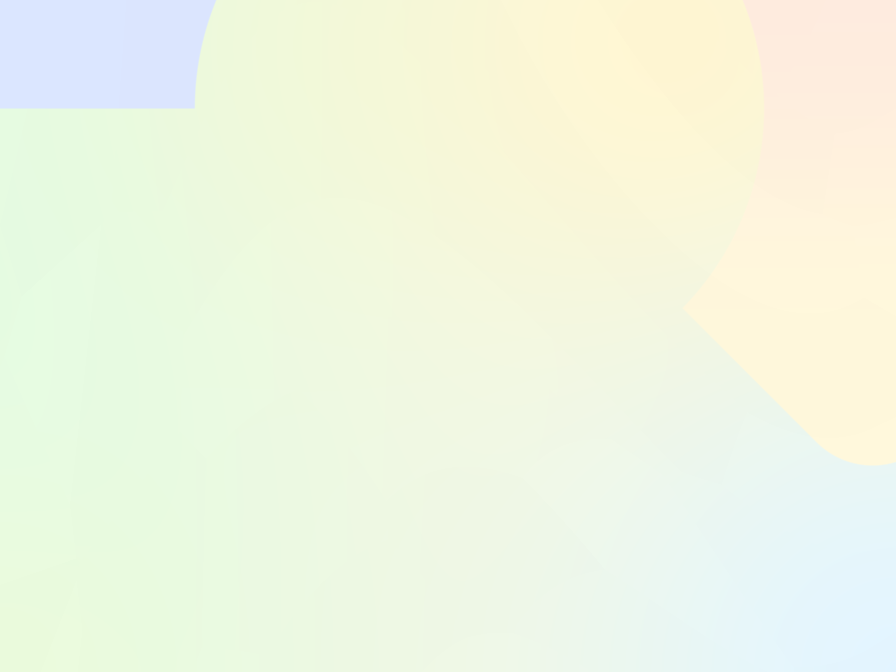
Reproduce this background procedurally as a Shadertoy shader.

```glsl
#define LENS_CENTER vec2(0.7135, 0.8385)
#define LENS_RADIUS 0.4236
#define HANDLE_END vec2(1.2986, 0.4253)
#define HANDLE_RADIUS 0.118
#define WARM_CENTER vec2(1.0, 0.93)
#define LIME_CENTER vec2(0.52, 0.93)
#define SKY_CENTER vec2(1.333, 0.0)
#define FACET_SCALE 7.0
#define FACET_STRENGTH 0.006

const vec3 MINT = vec3(0.898, 0.984, 0.886);
const vec3 SAGE = vec3(0.945, 0.972, 0.890);
const vec3 LIME = vec3(0.945, 0.980, 0.845);
const vec3 BUTTER = vec3(1.000, 0.965, 0.825);
const vec3 SKY = vec3(0.890, 0.960, 1.000);
const vec3 LAVENDER = vec3(0.860, 0.902, 1.000);
const vec3 PEACH = vec3(1.000, 0.925, 0.875);
const vec3 CREAM = vec3(1.000, 0.970, 0.860);

vec2 hash2(vec2 cell) {
    vec2 k = vec2(dot(cell, vec2(127.1, 311.7)), dot(cell, vec2(269.5, 183.3)));
    return fract(sin(k) * 43758.5);
}

// Flat tone of the nearest cell, in -0.5 .. 0.5
float facetTone(vec2 p) {
    vec2 base = floor(p);
    float nearest = 8.0;
    float tone = 0.0;
    for (int y = -1; y <= 1; y++) {
        for (int x = -1; x <= 1; x++) {
            vec2 cell = base + vec2(x, y);
            vec2 seed = hash2(cell);
            vec2 offset = cell + seed - p;
            float d = dot(offset, offset);
            if (d < nearest) {
                nearest = d;
                tone = seed.x - 0.5;
            }
        }
    }
    return tone;
}

float glow(vec2 p, vec2 center, float falloff) {
    vec2 d = p - center;
    return exp(-falloff * dot(d, d));
}

// Diagonal band with a rounded lower end, open towards the upper right
float handleDistance(vec2 p) {
    vec2 q = p - HANDLE_END;
    float across = -(q.x + q.y) * 0.7071;
    float along = (q.x - q.y) * 0.7071;
    return length(max(vec2(across, along), 0.0)) - HANDLE_RADIUS;
}

float coverage(float signedDistance) {
    float pixel = 1.0 / iResolution.y;
    return 1.0 - smoothstep(-pixel, pixel, signedDistance);
}

// Soft field shared by the lens and the lower area
vec3 softField(vec2 p) {
    vec3 color = mix(MINT, SAGE, smoothstep(0.0, 0.8, p.x));
    color = mix(color, LIME, 0.7 * glow(p, LIME_CENTER, 8.0));
    color = mix(color, LIME, 0.5 * glow(p, vec2(0.0), 12.0));
    color = mix(color, BUTTER, glow(p, WARM_CENTER, 6.0));
    return mix(color, SKY, glow(p, SKY_CENTER, 5.0));
}

void mainImage(out vec4 fragColor, in vec2 fragCoord) {
    vec2 p = fragCoord / iResolution.y;
    float outsideLens = 1.0 - coverage(length(p - LENS_CENTER) - LENS_RADIUS);

    vec3 color = softField(p);

    // Lavender block at the upper left
    float block = coverage(LENS_CENTER.y - p.y) * step(p.x, LENS_CENTER.x);
    color = mix(color, LAVENDER, block * outsideLens);

    // Peach to cream area on the right
    vec3 warmSide = mix(CREAM, PEACH, smoothstep(0.5, 1.0, p.y));
    float side = coverage(handleDistance(p)) * step(LENS_CENTER.x, p.x);
    color = mix(color, warmSide, side * outsideLens);

    // Faint slanted facets, turning flatter towards the right
    float tilt = mix(0.25, 1.2, smoothstep(0.3, 1.3, p.x));
    vec2 slant = vec2(cos(tilt) * p.x - sin(tilt) * p.y,
                      sin(tilt) * p.x + cos(tilt) * p.y);
    color += FACET_STRENGTH * facetTone(slant * vec2(1.0, 0.4) * FACET_SCALE);

    fragColor = vec4(clamp(color, 0.0, 1.0), 1.0);
}
```
